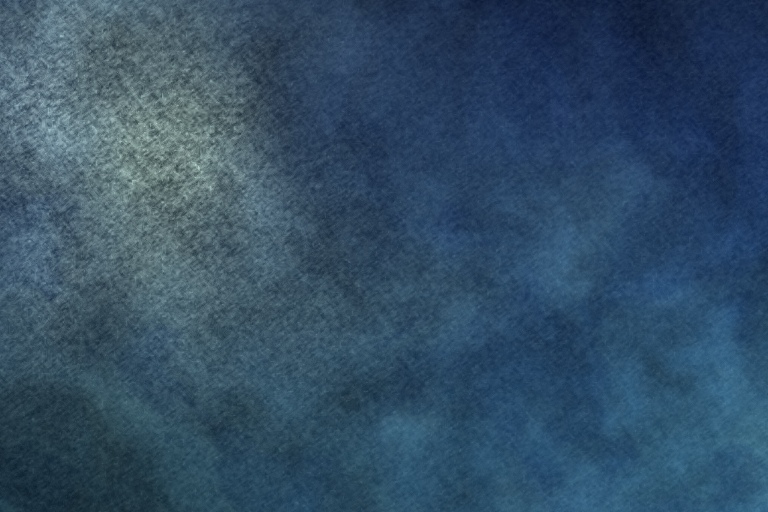
A WebGL 1 fragment shader for this texture:

```glsl
precision highp float;
// Weathered blue plaster: pale worn glow at upper left, navy and teal stains, fine leathery grain.
uniform vec2 u_resolution;

float hash(vec2 p) {
  return fract(sin(dot(p, vec2(127.1, 311.7))) * 43758.5453);
}

float noise(vec2 p) {
  vec2 i = floor(p), f = fract(p);
  f = f * f * (3.0 - 2.0 * f);
  return mix(mix(hash(i), hash(i + vec2(1.0, 0.0)), f.x),
             mix(hash(i + vec2(0.0, 1.0)), hash(i + vec2(1.0, 1.0)), f.x), f.y);
}

float fbm(vec2 p) {
  float sum = 0.0, amp = 0.5;
  for (int i = 0; i < 5; i++) {
    sum += amp * noise(p);
    p = mat2(0.8, 0.6, -0.6, 0.8) * p * 2.03 + 7.3;
    amp *= 0.5;
  }
  return sum / 0.97;
}

// Soft elliptical spot, 1 at its centre
float spot(vec2 p, vec2 centre, vec2 size) {
  vec2 d = (p - centre) / size;
  return exp(-dot(d, d));
}

// Short fibres lying along a slanted direction, centred on zero
float fibres(vec2 p, float angle, float scale) {
  float c = cos(angle), s = sin(angle);
  vec2 q = mat2(c, -s, s, c) * p;
  return noise(q * vec2(0.55, 1.25) * scale) - 0.5;
}

void main() {
  vec2 uv = gl_FragCoord.xy / u_resolution;
  vec2 p = gl_FragCoord.xy / u_resolution.y;
  vec2 warp = vec2(fbm(p * 3.0 + 4.0), fbm(p * 3.0 + 19.0)) - 0.5;
  vec2 w = p + 0.22 * warp;

  // Broad wash: navy above, teal below, greener to the left
  vec3 left = mix(vec3(0.15, 0.27, 0.33), vec3(0.21, 0.30, 0.38), smoothstep(0.0, 0.7, uv.y));
  vec3 right = mix(vec3(0.17, 0.32, 0.43), vec3(0.11, 0.19, 0.34), smoothstep(0.0, 0.95, uv.y));
  vec3 color = mix(left, right, smoothstep(0.1, 0.75, uv.x + 0.3 * warp.x));
  color += vec3(0.05, 0.09, 0.09) * spot(w, vec2(1.5, 0.08), vec2(0.3, 0.3));
  color += vec3(0.05, 0.07, 0.06) * spot(w, vec2(1.2, 0.55), vec2(0.2, 0.2));

  // Worn, light-catching area
  float glow = 0.85 * spot(w, vec2(0.33, 0.74), vec2(0.21, 0.25))
             + 0.75 * spot(w, vec2(0.02, 0.88), vec2(0.17, 0.2))
             + 0.45 * spot(w, vec2(0.02, 0.45), vec2(0.13, 0.25))
             + 0.25 * spot(w, vec2(0.5, 0.45), vec2(0.35, 0.3));
  glow *= 0.6 + 0.8 * fbm(p * 5.0 + 31.0);
  glow = min(glow, 1.0);
  vec3 pale = mix(vec3(0.48, 0.59, 0.65), vec3(0.48, 0.56, 0.53), smoothstep(0.0, 0.3, p.x));
  color = mix(color, pale, 0.8 * glow);

  // Stains with ragged edges, and faint vertical runs
  float blotch = fbm(w * 3.6 + 11.0);
  float stain = smoothstep(0.53, 0.62, blotch + 0.1 * (fbm(p * 18.0) - 0.5));
  color = mix(color, color * vec3(0.77, 0.82, 0.92), 0.6 * stain);
  float bloom = smoothstep(0.54, 0.68, fbm(w * 4.5 + 43.0));
  color += vec3(0.035, 0.045, 0.035) * bloom * (1.0 - 0.6 * uv.y);
  float corner = spot(w, vec2(0.08, 0.08), vec2(0.27, 0.14));
  color *= 1.0 - 0.22 * smoothstep(0.25, 0.65, corner);
  float runs = fbm(vec2(p.x * 14.0, p.y * 1.6) + warp * 2.0) - 0.5;
  color *= 1.0 + 0.2 * runs * smoothstep(0.1, 0.6, uv.y);
  color *= 1.0 + 0.55 * (fbm(w * 9.0 + 23.0) - 0.5);

  // Fine grain, coarser and stronger where the wall is pale
  float grain = fibres(p, 0.6, 190.0) + 0.7 * fibres(p + 3.0, -0.8, 150.0)
              + 0.6 * (noise(p * 260.0) - 0.5);
  float scuffs = fibres(p + 9.0, 0.7 + warp.x, 85.0);
  float strength = 0.05 + 0.17 * glow;
  color += vec3(0.95, 1.0, 0.93) * strength * (grain + 0.6 * scuffs);

  // Sparse bright flecks
  float fleck = smoothstep(0.8, 0.98, noise(p * 170.0 + 57.0));
  color += vec3(0.09, 0.11, 0.10) * fleck * (0.35 + glow);

  // Gentle darkening at the top right
  color *= 1.0 - 0.2 * spot(p, vec2(1.2, 1.05), vec2(0.6, 0.22));
  gl_FragColor = vec4(clamp(color, 0.0, 1.0), 1.0);
}
```
